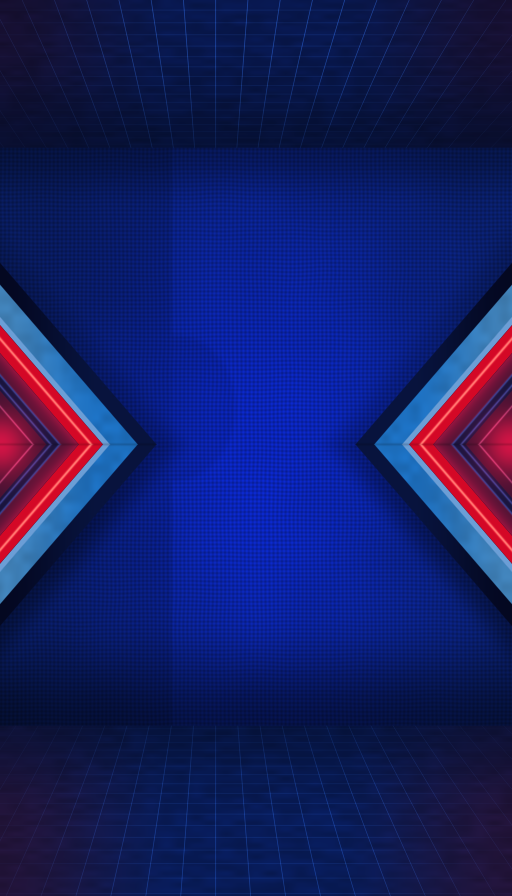
Give the GLSL for this background, as a WebGL 1 fragment shader.

```glsl
precision highp float;
// Blue woven wall between gridded ceiling and floor, with glowing red chevrons at both sides.
uniform vec2 u_resolution;

#define CEILING_Y 0.335
#define FLOOR_Y -0.310
#define TIP vec2(0.111, 0.004)
#define CHEVRON_SLOPE 1.16
#define SEAM_X -0.094
#define WEAVE_COUNT 220.0
#define WEAVE_DEPTH 0.085
#define TILE_WIDTH 0.075
#define ROW_COUNT 15.0

float hash(vec2 p) {
  return fract(sin(dot(p, vec2(127.1, 311.7))) * 43758.5);
}

float noise(vec2 p) {
  vec2 i = floor(p), f = fract(p);
  f = f * f * (3.0 - 2.0 * f);
  float low = mix(hash(i), hash(i + vec2(1.0, 0.0)), f.x);
  float high = mix(hash(i + vec2(0.0, 1.0)), hash(i + 1.0), f.x);
  return mix(low, high, f.y);
}

float band(float d, float start, float end, float soft) {
  return smoothstep(start - soft, start + soft, d) - smoothstep(end - soft, end + soft, d);
}

float glow(float d, float center, float radius) {
  float t = (d - center) / radius;
  return exp(-t * t);
}

// Repeating line whose width never falls below one pixel
float gridLine(float t, float width, float pixel) {
  float d = abs(fract(t) - 0.5);
  float w = max(width, pixel);
  return smoothstep(0.5 - w, 0.5, d) * min(1.0, 2.0 * width / w + 0.35);
}

vec3 wallColor(vec2 p) {
  vec2 r = (p - vec2(0.01, -0.01)) / vec2(0.20, 0.30);
  vec3 color = mix(vec3(0.035, 0.115, 0.38), vec3(0.04, 0.145, 0.74), exp(-dot(r, r)));
  // Darker panel left of the seam, and a faint round stain beside it
  float rightSide = smoothstep(SEAM_X - 0.002, SEAM_X + 0.002, p.x);
  color *= mix(0.88, 1.0, rightSide);
  float stain = 1.0 - smoothstep(0.065, 0.074, length((p - vec2(-0.092, 0.045)) * vec2(1.0, 0.85)));
  color *= 1.0 - 0.08 * stain * rightSide;
  // Slightly warped cloth
  vec2 thread = (p + 0.0015 * vec2(noise(p * 25.0), noise(p * 25.0 + 9.0))) * WEAVE_COUNT;
  vec2 wave = cos(6.2832 * thread);
  color *= 0.97 + WEAVE_DEPTH * (wave.x + wave.y) + 0.06 * (noise(p * 18.0) - 0.5);
  // Shade toward the ceiling and floor joints
  color *= 0.72 + 0.28 * smoothstep(0.0, 0.07, CEILING_Y - p.y);
  color *= 0.55 + 0.45 * smoothstep(0.0, 0.12, p.y - FLOOR_Y);
  return color;
}

vec3 tiledColor(vec2 p, float px) {
  float upper = step(0.0, p.y);
  float depth = abs(p.y - 0.02);
  float tiles = (p.x + 0.045) / (depth * TILE_WIDTH);
  float rows = ROW_COUNT / depth;
  float columns = gridLine(tiles, 0.025, px / (depth * TILE_WIDTH));
  float crossing = gridLine(rows, 0.04, px * ROW_COUNT / (depth * depth));
  float near = smoothstep(0.30, 0.44, depth);
  float side = smoothstep(0.08, 0.29, abs(p.x));
  vec3 base = mix(vec3(0.03, 0.105, 0.34), vec3(0.03, 0.09, 0.30), upper);
  vec3 corner = mix(vec3(0.13, 0.075, 0.22), vec3(0.085, 0.06, 0.19), upper);
  vec3 color = mix(base, corner, side * (0.35 + 0.65 * near));
  color *= 0.68 + 0.32 * near;
  color *= 0.90 + 0.20 * noise(p * vec2(60.0, 160.0));
  float light = (0.35 + 0.65 * near) * (1.0 - 0.72 * side);
  color += vec3(0.08, 0.17, 0.30) * light * (columns * mix(0.6, 0.85, upper) + crossing * 0.28);
  return color;
}

// Layers are placed by horizontal depth behind the chevron tip
vec3 chevronColor(float d, vec2 p, float px) {
  float rise = abs(p.y - TIP.y);
  float edge = smoothstep(0.17, 0.285, abs(p.x));
  vec3 color = mix(vec3(0.03, 0.075, 0.24), vec3(0.015, 0.03, 0.13), edge);
  // Blue frame with worn paint and a pale inner trim
  vec3 frame = mix(vec3(0.11, 0.43, 0.74), vec3(0.25, 0.50, 0.71), edge);
  frame *= 0.93 + 0.14 * noise(p * 90.0);
  color = mix(color, frame, band(d, 0.021, 0.053, px));
  color = mix(color, vec3(0.42, 0.62, 0.84), band(d, 0.052, 0.060, px));
  // Red tube and its hot core
  color = mix(color, vec3(0.83, 0.03, 0.15), band(d, 0.060, 0.087, px));
  color += vec3(0.25, 0.45, 0.30) * glow(d, 0.073, 0.0019);
  // Dark inner steps lit from the tube and the center
  vec3 inner = vec3(0.22, 0.07, 0.19);
  inner += vec3(0.38, 0.01, 0.06) * exp(-max(d - 0.087, 0.0) * 65.0);
  inner = mix(inner, vec3(0.09, 0.08, 0.24), band(d, 0.107, 0.123, px));
  inner += vec3(0.13, 0.16, 0.30) * (glow(d, 0.108, 0.0016) + glow(d, 0.118, 0.0016));
  vec2 center = vec2(0.285 - abs(p.x), rise);
  inner += vec3(0.60, 0.01, 0.08) * exp(-dot(center, center) * 900.0);
  inner += vec3(0.30, 0.14, 0.20) * glow(d, 0.138, 0.0014);
  color = mix(color, inner, smoothstep(0.087 - px, 0.087 + px, d));
  // Mitre joint along the middle
  return color * (1.0 - 0.15 * glow(rise, 0.0, 0.0015));
}

void main() {
  vec2 p = (gl_FragCoord.xy - 0.5 * u_resolution) / u_resolution.y;
  float px = 1.0 / u_resolution.y;
  float onWall = band(p.y, FLOOR_Y, CEILING_Y, px);
  vec3 color = mix(tiledColor(p, px), wallColor(p), onWall);
  float d = abs(p.x) - TIP.x - abs(p.y - TIP.y) / CHEVRON_SLOPE;
  // Soft shadow cast on the wall, heavier below the chevrons
  float shade = mix(0.34, 0.14, smoothstep(-0.08, 0.08, p.y));
  color *= 1.0 - shade * onWall * smoothstep(-0.05, 0.0, d);
  color = mix(color, chevronColor(d, p, px), smoothstep(-px, px, d));
  gl_FragColor = vec4(clamp(color, 0.0, 1.0), 1.0);
}
```
